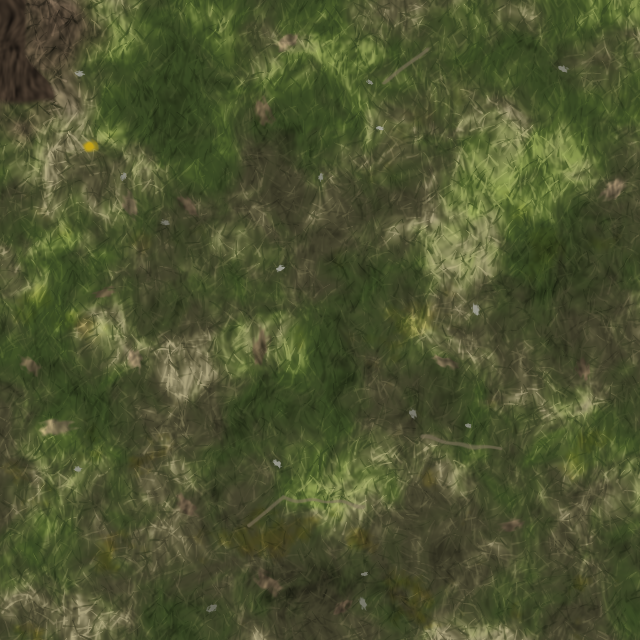
Reproduce this texture procedurally as a WebGL 1 fragment shader.

```glsl
precision highp float;
uniform vec2 u_resolution;

#define BLADE_LAYERS 7
#define BLADE_WIDTH 0.0019
#define BLADE_TONE 0.85
#define PATCH_SCALE 4.8
#define PATCH_CONTRAST 1.3
#define DRY_SCALE 5.2
#define FIBRE_CONTRAST 0.5
#define BASE_LIGHT 0.15
#define LEAF_CELLS 8.0
#define PETAL_CELLS 13.0

vec2 hash2(vec2 p) {
  vec3 q = fract(p.xyx * vec3(0.1031, 0.1030, 0.0973));
  q += dot(q, q.yzx + 33.33);
  return fract((q.xx + q.yz) * q.zy);
}

float corner(vec2 cell, vec2 offset, vec2 f) {
  return dot(hash2(cell + offset) * 2.0 - 1.0, f - offset);
}

float gradientNoise(vec2 p) {
  vec2 i = floor(p), f = p - i;
  vec2 u = f * f * f * (f * (f * 6.0 - 15.0) + 10.0);
  float low = mix(corner(i, vec2(0.0), f), corner(i, vec2(1.0, 0.0), f), u.x);
  float high = mix(corner(i, vec2(0.0, 1.0), f), corner(i, vec2(1.0), f), u.x);
  return mix(low, high, u.y);
}

float fbm(vec2 p) {
  float sum = 0.0, amp = 1.0;
  for (int i = 0; i < 5; i++) {
    sum += amp * gradientNoise(p);
    p = mat2(1.6, 1.2, -1.2, 1.6) * p + 17.3;
    amp *= 0.56;
  }
  return sum;
}

// Bent, tapering blades, one per cell; later ones lie on top.
float addBlades(float tone, vec2 p, float cells, float seed, float dry) {
  vec2 g = p * cells;
  for (int j = -1; j <= 1; j++) {
    for (int i = -1; i <= 1; i++) {
      vec2 cell = floor(g) + vec2(float(i), float(j));
      vec2 place = hash2(cell + seed), look = hash2(cell + seed + 57.0);
      float angle = (look.x - 0.45) * mix(1.7, 3.1, dry);
      vec2 along = vec2(sin(angle), cos(angle));
      vec2 across = vec2(along.y, -along.x);
      vec2 d = g - cell - place;
      float t = clamp(dot(d, along) / 0.9, 0.0, 1.0);
      float bend = (place.x - 0.5) * 0.5;
      float dist = length(d - along * t * 0.9 - across * bend * t * t);
      float w = BLADE_WIDTH * cells * (1.0 - 0.6 * t);
      float cover = 1.0 - smoothstep(w * 0.2, w * 1.7, dist);
      tone = mix(tone, look.y - 0.48, cover * 0.75);
    }
  }
  return tone;
}

// Sparse ragged ovals of mixed size: x is coverage, y a random shade.
vec2 scatter(vec2 p, float cells, float seed, float chance, vec2 size) {
  vec2 g = p * cells, cell = floor(g);
  vec2 place = hash2(cell + seed), look = hash2(cell + seed + 31.0);
  vec2 d = g - cell - mix(vec2(0.25), vec2(0.75), place);
  float a = look.x * 6.283;
  d = mat2(cos(a), sin(a), -sin(a), cos(a)) * d / (size * cells * mix(0.6, 1.2, place.y));
  float edge = length(d) + 0.8 * gradientNoise(d * 1.7 + cell * 5.0);
  float cover = 1.0 - smoothstep(0.5, 1.2, edge);
  return vec2(cover * step(look.y, chance), place.x);
}

float twig(vec2 p, vec2 a, vec2 b) {
  p += 0.014 * gradientNoise(p * 22.0);
  vec2 ab = b - a;
  float t = clamp(dot(p - a, ab) / dot(ab, ab), 0.0, 1.0);
  return 1.0 - smoothstep(0.001, 0.0045, length(p - a - ab * t));
}

void main() {
  vec2 p = gl_FragCoord.xy / u_resolution;
  vec2 warp = vec2(gradientNoise(p * 13.0), gradientNoise(p * 13.0 + 41.0));
  vec2 q = p + 0.035 * warp;

  // Dry and green areas, dappled light
  float dryField = fbm(q * DRY_SCALE + 8.0) + 0.35 * (0.56 - p.y);
  float dry = smoothstep(-0.42, 0.42, dryField);
  float sunny = smoothstep(0.3, 0.85, p.x) * smoothstep(0.7, 1.0, p.y);
  float patches = fbm(q * PATCH_SCALE + 23.0);
  float light = BASE_LIGHT + PATCH_CONTRAST * patches * (patches > 0.0 ? 1.2 : 0.65);
  light += 0.4 * sunny + 0.14 * (dry - 0.5);
  light = min(light, 0.7 + 0.35 * (light - 0.7));

  // Fine fibres, tufts and blades
  float fibres = gradientNoise(q * vec2(95.0, 45.0)) + gradientNoise(q * vec2(48.0, 32.0) + 9.0);
  fibres += 0.7 * gradientNoise(q * vec2(165.0, 95.0) + 3.0);
  float tufts = gradientNoise(q * 21.0 + 71.0);
  float tone = 0.0;
  for (int i = 0; i < BLADE_LAYERS; i++) {
    float k = float(i);
    tone = addBlades(tone, p + k * 0.037, 21.0 + 4.5 * k, k * 13.0, dry);
  }
  float relief = 0.7 + 0.45 * clamp(light, 0.0, 1.0);
  light += (FIBRE_CONTRAST * fibres + BLADE_TONE * tone + 0.35 * tufts) * relief;
  dry = clamp(dry + 0.35 * tone + 0.45 * gradientNoise(q * 28.0), 0.0, 1.0);

  // Shade, half light and full light
  vec3 shade = mix(vec3(0.225, 0.29, 0.14), vec3(0.265, 0.26, 0.175), dry);
  vec3 middle = mix(vec3(0.31, 0.385, 0.17), vec3(0.395, 0.38, 0.26), dry);
  vec3 bright = mix(vec3(0.51, 0.57, 0.29), vec3(0.62, 0.59, 0.45), dry);
  vec3 color = mix(shade, middle, smoothstep(0.0, 0.55, light));
  color = mix(color, bright, smoothstep(0.4, 0.95, light));
  color *= 1.0 + 0.75 * max(min(light, 0.0), -0.75) + 0.35 * clamp(light - 0.85, 0.0, 0.7);
  float moss = smoothstep(0.25, 0.6, fbm(p * 9.0 + 61.0)) * (1.0 - p.y);
  color = mix(color, color * vec3(1.1, 1.04, 0.7), moss);

  // Bare soil and trunk in the upper left corner
  vec2 fromCorner = (p - vec2(0.0, 0.94)) / vec2(0.17, 0.14);
  float soil = 1.0 - smoothstep(0.6, 1.1, length(fromCorner) + 0.6 * warp.x);
  color = mix(color, vec3(0.32, 0.26, 0.21) * (0.95 + 0.6 * fibres + 0.8 * tone), soil * 0.8);
  float flare = 0.04 + 0.045 * (1.0 - smoothstep(0.85, 0.92, p.y)) + 0.012 * warp.y;
  float trunk = 1.0 - smoothstep(flare - 0.004, flare + 0.004, p.x);
  trunk *= smoothstep(0.835, 0.85, p.y + 0.02 * warp.x);
  float bark = gradientNoise(q * vec2(110.0, 32.0)) + 0.5 * fibres;
  color = mix(color, vec3(0.22, 0.18, 0.14) * (1.0 + 0.8 * bark), trunk);

  // Fallen leaves, petals, twigs and one yellow flower
  vec2 leaf = scatter(p + 0.014 * warp, LEAF_CELLS, 5.0, 0.24, vec2(0.023, 0.012));
  vec3 leafColor = mix(vec3(0.38, 0.31, 0.24), vec3(0.60, 0.52, 0.41), leaf.y);
  color = mix(color, leafColor * (1.0 + 0.7 * fibres), leaf.x * 0.75);
  vec2 petal = scatter(p, PETAL_CELLS, 77.0, 0.13, vec2(0.008, 0.005));
  color = mix(color, mix(vec3(0.44, 0.44, 0.39), vec3(0.70, 0.70, 0.67), petal.y), petal.x * 0.85);
  float twigs = max(twig(p, vec2(0.66, 0.318), vec2(0.78, 0.297)), twig(p, vec2(0.6, 0.87), vec2(0.67, 0.925)));
  twigs = max(twigs, max(twig(p, vec2(0.39, 0.18), vec2(0.44, 0.22)), twig(p, vec2(0.44, 0.22), vec2(0.57, 0.21))));
  color = mix(color, vec3(0.50, 0.45, 0.36), twigs * 0.6);
  float flower = length((p - vec2(0.14, 0.77)) * vec2(1.0, 1.2)) + 0.006 * fibres;
  color = mix(color, vec3(0.76, 0.64, 0.09), 1.0 - smoothstep(0.006, 0.014, flower));

  gl_FragColor = vec4(clamp(color, 0.0, 1.0), 1.0);
}
```
